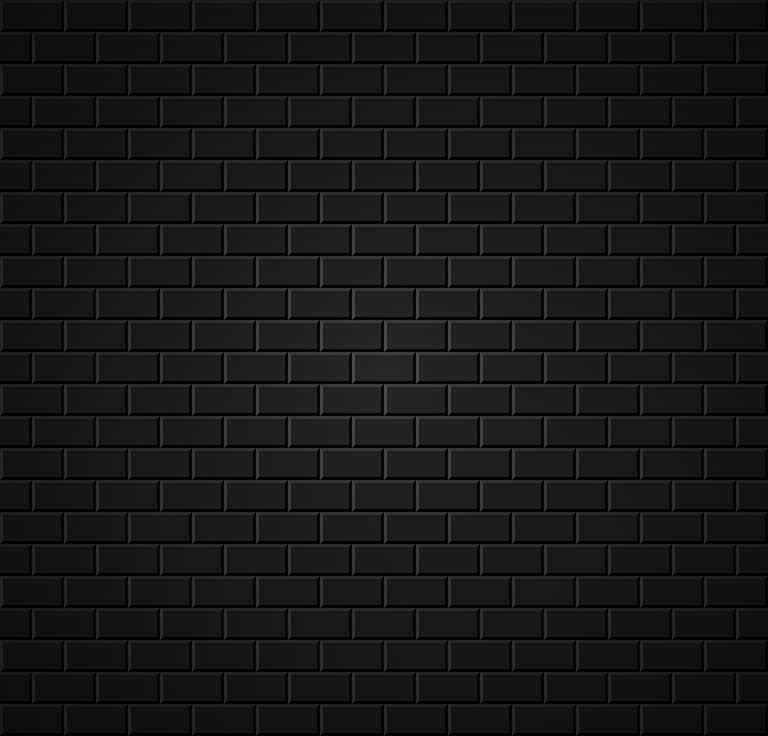
A WebGL 2 fragment shader for this pattern:

```glsl
#version 300 es
precision highp float;

#define BRICKS vec2(12.0, 23.0)
#define BEVEL 0.094
#define FACE_CENTRE 0.155
#define FACE_CORNER 0.050
#define GLOW_POWER 0.8
#define TONE_LEFT 2.0
#define TONE_TOP 1.65
#define TONE_RIGHT 0.25
#define TONE_BOTTOM 0.08

uniform vec2 u_resolution;
out vec4 outColor;

// Blends two facing bevels, smoothing the joint where bricks meet
float facingTone(float nearDist, float farDist, float nearTone, float farTone, float pixel) {
    float edge = clamp(0.5 + min(nearDist, farDist) / pixel, 0.0, 1.0);
    return nearDist < farDist ? mix(farTone, nearTone, edge)
                              : mix(nearTone, farTone, edge);
}

// Relative brightness of one bevelled brick, measured in row heights
float brickTone(vec2 pos, vec2 size, float pixel) {
    vec2 opposite = size - pos;
    vec2 border = min(pos, opposite);
    float sideTone = facingTone(pos.x, opposite.x, TONE_LEFT, TONE_RIGHT, pixel);
    float capTone = facingTone(pos.y, opposite.y, TONE_TOP, TONE_BOTTOM, pixel);

    // Mitred corners
    float mitre = smoothstep(-pixel, pixel, border.x - border.y);
    float bevelTone = mix(sideTone, capTone, mitre);

    // Face with a faint diagonal sheen
    float faceTone = mix(0.95, 1.05, dot(pos / size, vec2(0.5)));
    float onFace = smoothstep(BEVEL - 0.5 * pixel, BEVEL + 0.5 * pixel,
                              min(border.x, border.y));
    return mix(bevelTone, faceTone, onFace);
}

void main() {
    vec2 uv = gl_FragCoord.xy / u_resolution;
    vec2 cellPixels = u_resolution / BRICKS;
    vec2 brickSize = vec2(cellPixels.x / cellPixels.y, 1.0);

    // Running bond, rows counted from the top
    vec2 wall = vec2(uv.x, 1.0 - uv.y) * BRICKS;
    wall.x -= 0.5 * mod(floor(wall.y), 2.0);
    float tone = brickTone(fract(wall) * brickSize, brickSize, 1.0 / cellPixels.y);

    // Central glow, equal on opposite edges
    float radius = length(uv - 0.5) / length(vec2(0.5));
    float light = mix(FACE_CENTRE, FACE_CORNER, pow(radius, GLOW_POWER));

    outColor = vec4(vec3(light * tone), 1.0);
}
```
